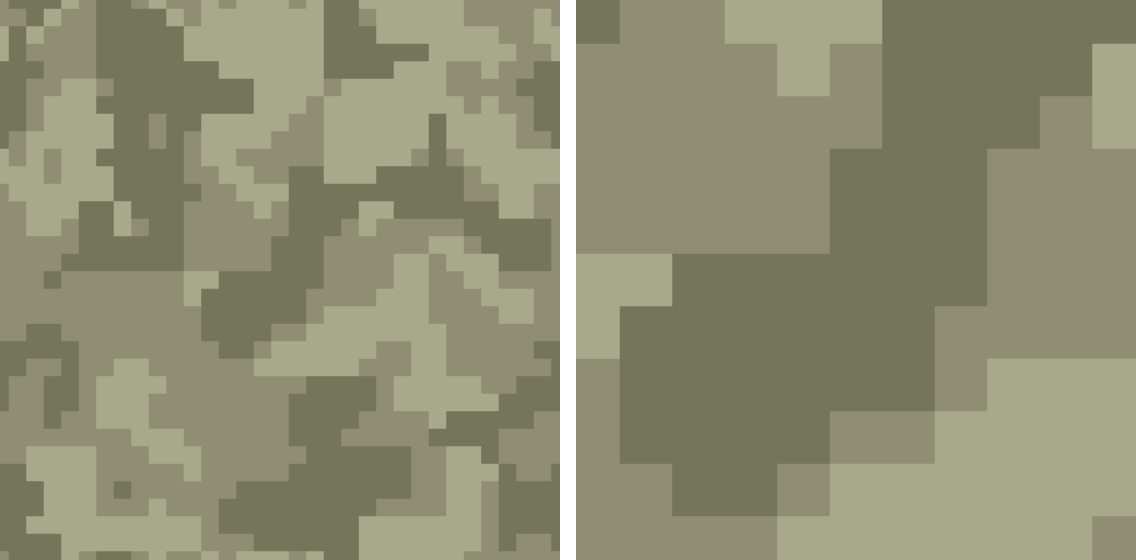
Left: the whole. Right: its middle third, enlarged.
Give the GLSL for this pattern, as a Shadertoy shader.

```glsl
// Seamless three-tone pixel camouflage on a square grid of cells.
// Two wrapping noise fields, bent by a periodic warp, are thresholded once
// per cell: dark patches lie over light patches on a mid-tone ground.

const vec3 MID_TONE   = vec3(0.56, 0.557, 0.453);
const vec3 LIGHT_TONE = vec3(0.66, 0.66, 0.54);
const vec3 DARK_TONE  = vec3(0.46, 0.457, 0.36);

// Grid sizes must be powers of two
const int CELLS        = 32;  // square cells across the canvas
const int PATCH_GRID   = 8;   // noise lattice that sets the patch size
const int DETAIL_GRID  = 16;  // noise lattice that breaks up the outlines

const float DETAIL      = 0.55;  // strength of the outline detail
const float JITTER      = 0.06;  // strength of the per-cell raggedness
const float WARP        = 0.045; // bend of the patches, in canvas units
const float AVOIDANCE   = 0.50;  // how much light patches avoid dark ones
const float DARK_LEVEL  = 0.13;
const float LIGHT_LEVEL = 0.10;
const float TAU = 6.2831853;

// Shuffles the n*n lattice points, so each level in -0.5..0.5 occurs once
float latticeValue(ivec2 point, int n, uint seed) {
    ivec2 wrapped = point & (n - 1);
    uint count = uint(n * n);
    uint k = uint(wrapped.x + wrapped.y * n);
    for (int i = 0; i < 5; i++) {
        k += (k * k | 5u) + seed;
        k = (k * 181u) & (count - 1u);
        k ^= k >> 3;
    }
    return (float(k) + 0.5) / float(count) - 0.5;
}

// Smooth value noise that repeats over the unit square
float wrappedNoise(vec2 uv, int n, uint seed) {
    vec2 q = uv * float(n);
    ivec2 base = ivec2(floor(q));
    vec2 s = smoothstep(0.0, 1.0, fract(q));
    float bottom = mix(latticeValue(base, n, seed),
                       latticeValue(base + ivec2(1, 0), n, seed), s.x);
    float top = mix(latticeValue(base + ivec2(0, 1), n, seed),
                    latticeValue(base + ivec2(1, 1), n, seed), s.x);
    return mix(bottom, top, s.y);
}

// Patch noise with finer outline detail and a random offset per cell
float patchField(ivec2 cell, vec2 uv, uint seed) {
    return wrappedNoise(uv, PATCH_GRID, seed)
         + DETAIL * wrappedNoise(uv, DETAIL_GRID, seed + 7u)
         + JITTER * latticeValue(cell, CELLS, seed + 19u);
}

vec3 cellColor(ivec2 index) {
    ivec2 cell = index & (CELLS - 1); // the last cell is followed by the first
    vec2 uv = vec2(cell) / float(CELLS);
    uv += WARP * sin(TAU * uv.yx * vec2(1.0, 2.0) + vec2(0.8, 2.3));

    float dark = patchField(cell, uv, 11u);
    float light = patchField(cell, uv, 46u) - AVOIDANCE * dark;

    if (dark > DARK_LEVEL) return DARK_TONE;
    return light > LIGHT_LEVEL ? LIGHT_TONE : MID_TONE;
}

void mainImage(out vec4 fragColor, in vec2 fragCoord) {
    // Cells are centred on whole numbers, so the canvas edges run through
    // the middle of cells that continue on the opposite side
    vec2 p = fragCoord / iResolution.xy * float(CELLS);
    ivec2 cell = ivec2(floor(p));

    // Blend across one pixel at the cell borders
    vec2 pixel = float(CELLS) / iResolution.xy;
    vec2 w = clamp((fract(p) - 0.5) / pixel + 0.5, 0.0, 1.0);

    vec3 bottom = mix(cellColor(cell), cellColor(cell + ivec2(1, 0)), w.x);
    vec3 top = mix(cellColor(cell + ivec2(0, 1)), cellColor(cell + ivec2(1, 1)), w.x);
    fragColor = vec4(mix(bottom, top, w.y), 1.0);
}
```
